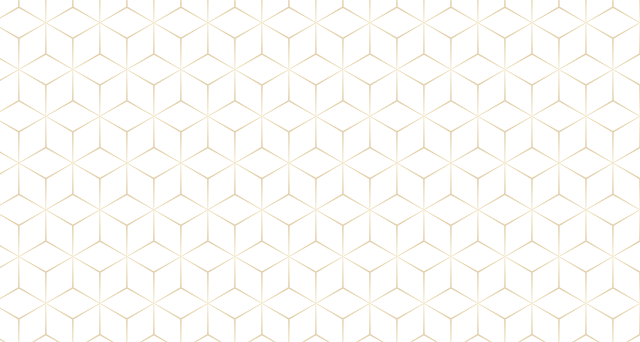
Give the GLSL for this pattern, as a Shadertoy shader.

```glsl
const float PI = 3.14159265;
const float COLUMNS = 11.85;                  // star spacings across the canvas
const vec2 STAR_OFFSET = vec2(0.424, 0.147);  // one star, from the canvas centre
const float THIN_WIDTH = 0.010;               // line width at a star
const float THICK_WIDTH = 0.028;              // line width at a cube corner
const vec3 PAPER = vec3(1.0);
const vec3 PALE_GOLD = vec3(0.92, 0.85, 0.67);
const vec3 DEEP_GOLD = vec3(0.88, 0.81, 0.67);

// Offset from the nearest point of a unit triangular lattice
vec2 nearestStar(vec2 p) {
    vec2 period = vec2(1.0, sqrt(3.0));
    vec2 a = p - period * round(p / period);
    vec2 b = p - period * (floor(p / period) + 0.5);
    return dot(a, a) < dot(b, b) ? a : b;
}

// Fold the six spokes of a star onto the positive x axis
vec2 foldSpokes(vec2 p) {
    float angle = atan(p.y, p.x + 1e-6);
    float folded = mod(angle, PI / 3.0) - PI / 6.0;
    return length(p) * vec2(cos(folded), sin(folded));
}

// Share of a pixel covered by a line, also for lines thinner than a pixel
float lineCoverage(float dist, float width, float pixel) {
    float h = 0.5 * width;
    float near = clamp(dist - 0.5 * pixel, -h, h);
    float far = clamp(dist + 0.5 * pixel, -h, h);
    return (far - near) / pixel;
}

void mainImage(out vec4 fragColor, in vec2 fragCoord) {
    float pixel = COLUMNS / iResolution.x;
    vec2 p = (fragCoord - 0.5 * iResolution.xy) * pixel - STAR_OFFSET;

    // Each spoke runs from a star to a cube corner and widens on the way
    vec2 spoke = foldSpokes(nearestStar(p));
    float along = clamp(spoke.x * sqrt(3.0), 0.0, 1.0);
    float width = mix(THIN_WIDTH, THICK_WIDTH, along);

    float ink = lineCoverage(abs(spoke.y), width, pixel);
    vec3 gold = mix(PALE_GOLD, DEEP_GOLD, along);
    fragColor = vec4(mix(PAPER, gold, ink), 1.0);
}
```
